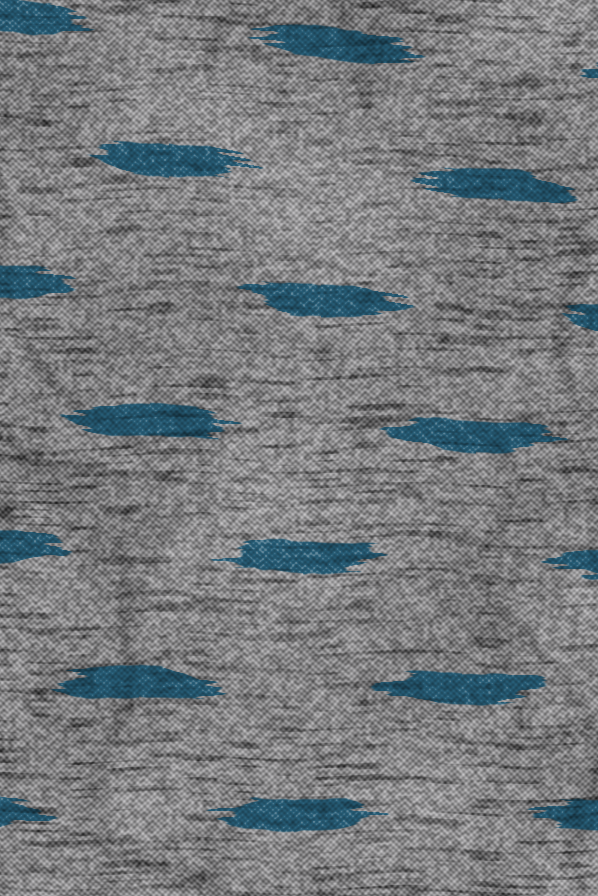
A Shadertoy shader for this texture:

```glsl
// Layout, in units of the canvas height, measured from the top left
const vec2 PITCH = vec2(0.362, 0.1432);
const vec2 FIRST_DASH = vec2(0.378, 0.0495);
const float TILT_TOP = 0.09;        // slope of the first row
const float TILT_LOSS = 0.0145;     // slope lost with each row
const float ROW_DRIFT = -0.009;     // sideways creep with each row
const float JITTER = 0.012;

// Dash shape
const float DASH_HALF_HEIGHT = 0.0178;
const float REACH_EDGE = 0.046;
const float REACH_MIDDLE = 0.086;
const float FRAY = 0.042;
const float FRAY_THREADS = 300.0;

// Cloth
const float THREADS = 300.0;
const float WEAVE_DEPTH = 0.11;
const float GRAIN_DEPTH = 0.25;
const float SLUB_DEPTH = 0.22;
const float CREASE_DEPTH = 0.07;
const float FOLD_DEPTH = 0.022;
const float CLOTH_TONE = 0.53;
const vec3 CLOTH_TINT = vec3(1.0, 0.995, 1.005);
const vec3 TEAL = vec3(0.135, 0.325, 0.415);
const float PI = 3.14159;

float hash(vec2 p) {
    vec3 q = fract(p.xyx * 0.1031);
    q += dot(q, q.yzx + 33.33);
    return fract((q.x + q.y) * q.z);
}

float valueNoise(vec2 p) {
    vec2 i = floor(p), f = smoothstep(0.0, 1.0, fract(p));
    return mix(mix(hash(i), hash(i + vec2(1, 0)), f.x),
               mix(hash(i + vec2(0, 1)), hash(i + vec2(1, 1)), f.x), f.y);
}

// Gap between the nearest and second nearest cell points
float cellGap(vec2 p) {
    vec2 id = floor(p);
    float near = 9.0, next = 9.0;
    for (int j = -1; j <= 1; j++)
    for (int i = -1; i <= 1; i++) {
        vec2 c = id + vec2(i, j);
        float d = length(c + vec2(hash(c), hash(c + 57.0)) - p);
        next = min(next, max(near, d));
        near = min(near, d);
    }
    return next - near;
}

// Coverage of the frayed dashes at p, where p.y runs downward
float dashes(vec2 p, float pixel) {
    // Rows fan out: solve for the row number under the changing tilt
    float dx = p.x - FIRST_DASH.x;
    float k = (p.y - FIRST_DASH.y - dx * TILT_TOP) / (PITCH.y - dx * TILT_LOSS);
    float row = round(k);
    float start = FIRST_DASH.x + ROW_DRIFT * row + 0.5 * PITCH.x * mod(row, 2.0);
    float col = round((p.x - start) / PITCH.x);
    vec2 id = vec2(col, row) + 20.0;

    vec2 q = vec2(p.x - start - col * PITCH.x, (k - row) * PITCH.y);
    q.x += (hash(id) - 0.5) * JITTER;
    q.y += 0.0015 * sin(q.x * 45.0 + 6.0 * hash(id + 3.0));

    // Each thread is dyed to its own length at either end
    float side = q.x < 0.0 ? 0.0 : 40.0;
    float v = q.y / DASH_HALF_HEIGHT;
    float peak = (hash(id + side + 7.0) - 0.6) * 0.6;
    float reach = mix(REACH_EDGE, REACH_MIDDLE, max(0.0, 1.0 - (v - peak) * (v - peak)));
    float thread = q.y * FRAY_THREADS + 50.0;
    float seed = dot(id, vec2(13.0, 29.0)) + side;
    float fray = mix(hash(vec2(floor(thread), seed)), hash(vec2(floor(thread) + 1.0, seed)),
                     smoothstep(0.25, 0.75, fract(thread)));
    reach += (fray - 0.5) * FRAY;

    // Upper and lower edges waver and narrow slightly toward the ends
    float edge = DASH_HALF_HEIGHT * (1.0 - 25.0 * q.x * q.x);
    edge += 0.002 * (valueNoise(vec2(q.x * 90.0, seed + sign(q.y))) - 0.5);
    float soft = max(pixel, 0.0012);
    return smoothstep(soft, -soft, abs(q.y) - edge)
         * smoothstep(0.003, -0.003, abs(q.x) - reach);
}

// Soft folds and sharper, patchy diagonal creases
float wrinkles(vec2 u) {
    float folds = sin(u.x * 13.0 + u.y * 7.0 + 2.0 * sin(u.y * 6.0))
                + sin(u.x * 9.0 - u.y * 17.0 + 1.5 * sin(u.x * 11.0));
    vec2 w = u + 0.02 * sin(u.yx * vec2(23.0, 19.0));
    float gap = cellGap(vec2(w.x * 6.0 + w.y * 2.0, w.y * 3.2 - w.x));
    float patchy = smoothstep(0.4, 0.75, valueNoise(u * 6.0 + 4.0));
    float crease = smoothstep(0.16, 0.0, gap) - 0.35 * smoothstep(0.12, 0.0, abs(gap - 0.22));
    return FOLD_DEPTH * folds - CREASE_DEPTH * crease * patchy;
}

void mainImage(out vec4 fragColor, in vec2 fragCoord) {
    float pixel = 1.0 / iResolution.y;
    vec2 u = fragCoord * pixel;

    // Woven threads, slightly wavy
    vec2 g = u * THREADS + 0.8 * sin(u.yx * vec2(31.0, 24.0));
    float weave = sin(PI * g.x) * sin(PI * g.y);
    float grain = valueNoise(g * vec2(0.7, 1.0)) - 0.5;

    // Dark slubs run along the weft, in drifting bands
    float band = 0.5 + 0.5 * valueNoise(u * vec2(3.0, 14.0));
    float slub = smoothstep(0.55, 0.95, valueNoise(vec2(u.x * 22.0, g.y * 0.8))) * band;

    float tone = CLOTH_TONE + WEAVE_DEPTH * weave + GRAIN_DEPTH * grain
               - SLUB_DEPTH * slub + wrinkles(u);

    // Dye takes the relief of the cloth; a few pale threads show through
    vec3 cloth = CLOTH_TINT * tone;
    vec3 dyed = TEAL * (0.35 + 1.3 * tone);
    dyed = mix(dyed, cloth, 0.35 * smoothstep(0.58, 0.72, tone));
    fragColor = vec4(mix(cloth, dyed, dashes(vec2(u.x, 1.0 - u.y), pixel)), 1.0);
}
```
